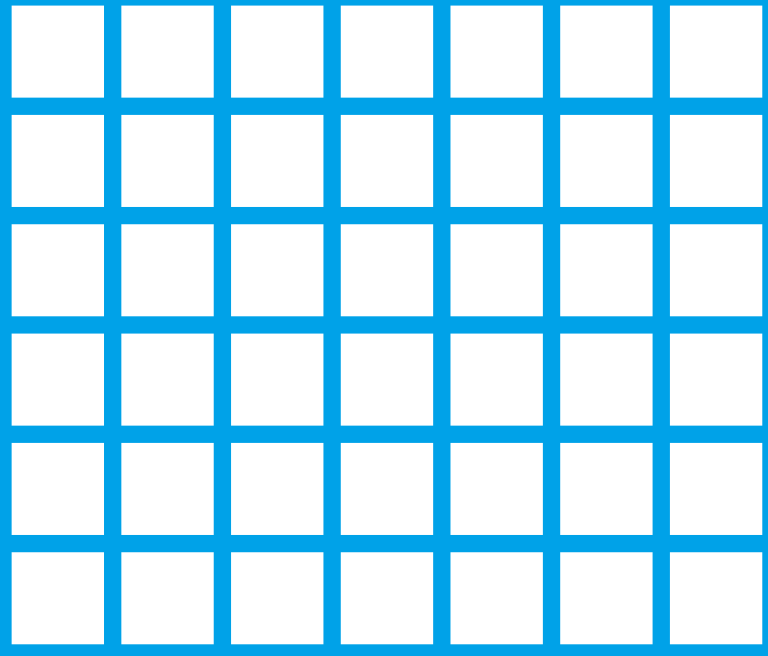
This pattern is drawn by a Shadertoy shader. Its source:

```glsl
// White squares in straight rows, parted by a grid of even sky-blue bars.
#define REPEATS vec2(7.0, 6.0)
#define SQUARE_SIDE 0.842
#define SQUARE_CENTER vec2(0.527, 0.528)
#define BAR_COLOR vec3(0.0, 0.635, 0.910)
#define SQUARE_COLOR vec3(1.0)

// Pixel coverage of an axis-aligned square; all lengths are in cells.
float squareCoverage(vec2 offset, float side, vec2 pixelSize) {
    vec2 edgeDistance = 0.5 * side - abs(offset);
    vec2 coverage = clamp(edgeDistance / pixelSize + 0.5, 0.0, 1.0);
    return coverage.x * coverage.y;
}

void mainImage(out vec4 fragColor, in vec2 fragCoord) {
    // Whole repeats per canvas let opposite edges join.
    vec2 pixelSize = REPEATS / iResolution.xy;
    vec2 cell = fract(fragCoord * pixelSize - SQUARE_CENTER + 0.5) - 0.5;

    float square = squareCoverage(cell, SQUARE_SIDE, pixelSize);
    fragColor = vec4(mix(BAR_COLOR, SQUARE_COLOR, square), 1.0);
}
```
